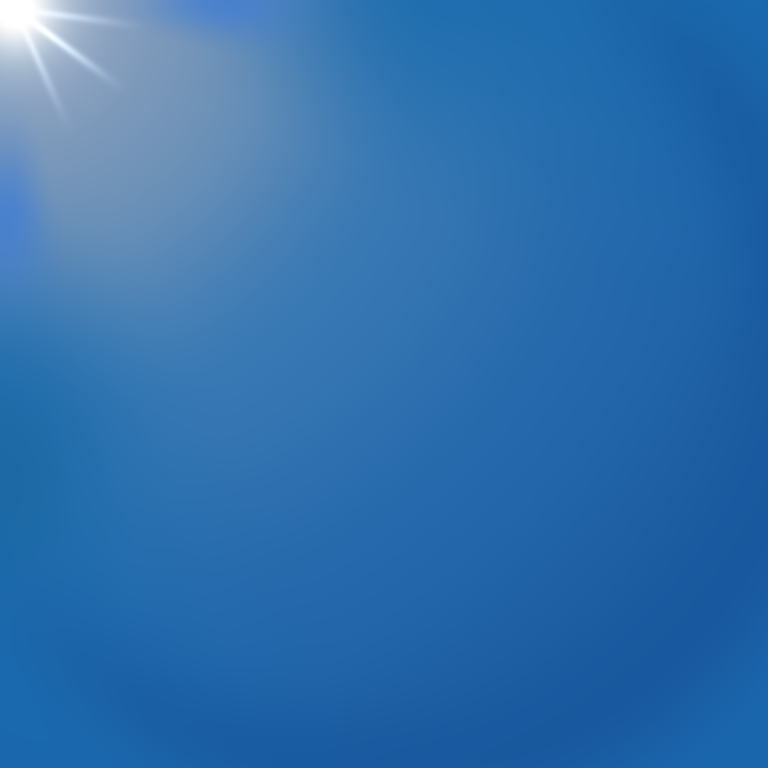
This texture is drawn by a Shadertoy shader. Its source:

```glsl
// A clear blue sky with a bright sun in the upper left corner.
// Radial colour ramps fade away from the sun; a darker ring, lighter corners,
// a blue fringe and a few thin tapered rays are layered over them.

float bell(float x, float width) {
    return exp(-x * x / (width * width));
}

// Sky colour along the diagonal, from hazy near the sun to deep blue
vec3 skyRamp(float d) {
    vec3 c = mix(vec3(0.53, 0.62, 0.74), vec3(0.45, 0.58, 0.72), smoothstep(0.08, 0.28, d));
    c = mix(c, vec3(0.225, 0.475, 0.705), smoothstep(0.22, 0.56, d));
    c = mix(c, vec3(0.14, 0.405, 0.67), smoothstep(0.48, 0.92, d));
    return mix(c, vec3(0.105, 0.35, 0.62), smoothstep(0.85, 1.2, d));
}

// Three thin rays fanned out into the frame
float sunRays(vec2 q) {
    float light = 0.0;
    for (int i = 0; i < 3; i++) {
        float angle = 0.13 + 0.51 * float(i);
        vec2 dir = vec2(cos(angle), -sin(angle));
        float along = dot(q, dir);
        float across = dot(q, vec2(-dir.y, dir.x));
        float strength = i == 1 ? 0.3 : 0.17;
        light += strength * bell(across, 0.004 + 0.015 * max(along, 0.0))
               * smoothstep(0.0, 0.03, along) * (1.0 - smoothstep(0.04, 0.19, along));
    }
    return light;
}

void mainImage(out vec4 fragColor, in vec2 fragCoord) {
    vec2 p = fragCoord / iResolution.xy;
    vec2 q = p - vec2(0.02, 0.988);
    float d = length(q);

    // Angle away from the diagonal: 0 on it, 1 along the top and left edges
    float offAxis = abs(atan(-q.y, q.x + 1e-5) - 0.785) / 0.785;
    float side = smoothstep(0.35, 1.1, offAxis);

    // Haze thins out toward the two edges beside the sun
    vec3 color = skyRamp(d);
    color = mix(color, vec3(0.10, 0.42, 0.68), 0.8 * side * smoothstep(0.2, 0.55, d));

    // Blue fringe where the haze meets the edges
    color = mix(color, vec3(0.25, 0.49, 0.83), 0.75 * smoothstep(0.7, 1.05, offAxis) * bell(d - 0.27, 0.09));

    // Greener patch on the left edge
    color = mix(color, vec3(0.10, 0.40, 0.62), 0.6 * bell(length((p - vec2(0.0, 0.38)) * vec2(1.0, 0.8)), 0.1));

    // Dark ring on the far side and lighter corners beyond it
    float r = length(p - vec2(0.49, 0.55));
    float far = smoothstep(0.65, 1.0, d);
    color = mix(color, vec3(0.09, 0.345, 0.62), 0.65 * far * bell(r - 0.55, 0.075));
    color = mix(color, vec3(0.10, 0.405, 0.685), 0.9 * smoothstep(0.5, 0.8, d) * smoothstep(0.56, 0.7, r));

    // Sun halo, rays and white core
    color = mix(color, vec3(0.82, 0.87, 0.91), 0.8 * bell(d, 0.085));
    color += vec3(1.0, 0.96, 0.9) * sunRays(q);
    color = mix(color, vec3(1.0), min(1.0, 1.3 * bell(d, 0.045)));

    fragColor = vec4(clamp(color, 0.0, 1.0), 1.0);
}
```
